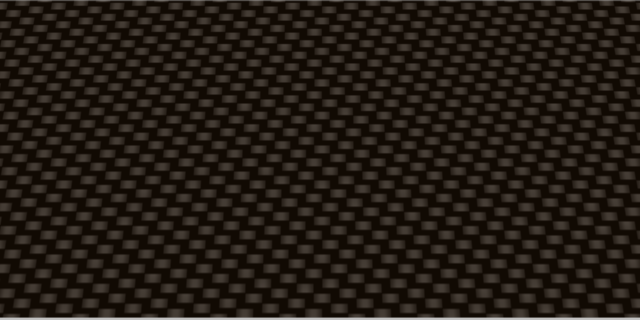
A WebGL 2 fragment shader for this texture:

```glsl
#version 300 es
precision highp float;

uniform vec2 u_resolution;
out vec4 fragColor;

const vec3 GAP_COLOR = vec3(0.066, 0.038, 0.012);
const vec3 FIBRE_COLOR = vec3(0.268, 0.236, 0.206);
const vec3 RIM_COLOR = vec3(0.76);

const float FAR_PERIOD = 0.0911;   // weave width at the top edge
const float NEAR_PERIOD = 0.1081;  // weave width at the bottom edge
const float ROW_SCALE = 42.84;     // row density of the receding plane
const float ROW_SHIFT = 0.375;     // sideways step of each half row
const float HALF_WIDTH = 0.125;    // half a fibre patch, in periods

vec2 hashGradient(vec2 cell) {
    float n = fract(sin(dot(cell, vec2(127.1, 311.7))) * 4375.85);
    float angle = 6.2832 * n;
    return vec2(cos(angle), sin(angle));
}

float gradientNoise(vec2 p) {
    vec2 i = floor(p);
    vec2 f = p - i;
    vec2 w = f * f * (3.0 - 2.0 * f);
    vec2 e = vec2(0.0, 1.0);
    float a = dot(hashGradient(i), f);
    float b = dot(hashGradient(i + e.yx), f - e.yx);
    float c = dot(hashGradient(i + e.xy), f - e.xy);
    float d = dot(hashGradient(i + e.yy), f - e.yy);
    return mix(mix(a, b, w.x), mix(c, d, w.x), w.y);
}

float periodAt(float depth) {
    return mix(FAR_PERIOD, NEAR_PERIOD, depth);
}

// Canvas point to weave coordinates: x in periods, y in half rows
vec2 projectWeave(vec2 uv) {
    float depth = 1.0 - uv.y;
    float period = periodAt(depth);
    float row = 8.0 + ROW_SCALE * (1.0 / periodAt(0.44) - 1.0 / period);
    return vec2((uv.x - 0.5) / period, row);
}

// One fibre patch, rounded across its length; q spans -1 to 1
float fibrePatch(vec2 q, float tilt) {
    vec2 a = abs(q);
    float ends = 1.0 - smoothstep(0.84, 1.12, a.x);
    float sides = 1.0 - smoothstep(0.62, 1.18, a.y);
    float sheen = mix(0.48, 1.0, 1.0 - smoothstep(0.1, 1.0, a.x));
    return ends * sides * sheen * (1.0 + tilt * q.y);
}

// Staggered patches, two half rows tall, on a stair of 3/8 period
float weave(vec2 p) {
    float light = 0.0;
    for (int k = -1; k <= 2; k++) {
        float row = floor(p.y) + float(k);
        float x = p.x + 0.218 + ROW_SHIFT * row;
        float column = floor(x + 0.5);
        vec2 q = vec2((x - column) / HALF_WIDTH, p.y - row);
        float tilt = 0.25 * gradientNoise(vec2(column, row) * 0.37);
        light = max(light, fibrePatch(q, tilt));
    }
    return light;
}

void main() {
    vec2 uv = gl_FragCoord.xy / u_resolution;
    float pixel = 1.0 / u_resolution.y;

    vec3 color = mix(GAP_COLOR, FIBRE_COLOR, weave(projectWeave(uv)));

    // Pale rim along the bottom, fainter along the top
    float bottomRim = 1.0 - smoothstep(0.0075 - pixel, 0.0075 + pixel, uv.y);
    float topRim = 1.0 - smoothstep(0.003 - pixel, 0.003 + pixel, 1.0 - uv.y);
    color = mix(color, RIM_COLOR, bottomRim);
    color = mix(color, RIM_COLOR, 0.45 * topRim);

    fragColor = vec4(color, 1.0);
}
```
